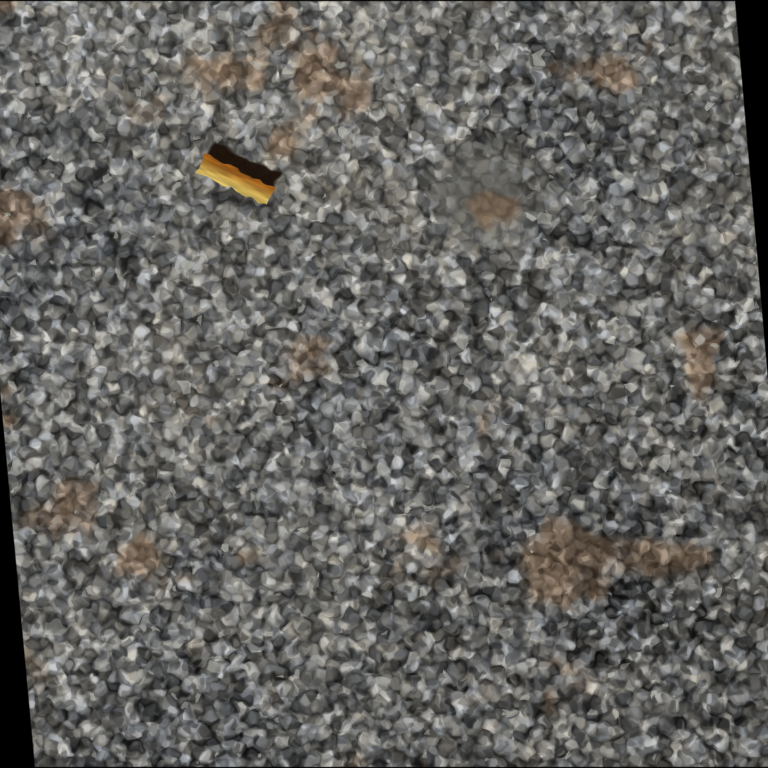
Reproduce this texture procedurally as a WebGL 2 fragment shader.

```glsl
#version 300 es
precision highp float;
// Worn grey asphalt with angular grains, pale stones, rust stains and a wood chip on a tilted slab.

uniform vec2 u_resolution;
out vec4 fragColor;

const vec3 STONE = vec3(0.70, 0.70, 0.67);
const vec3 RUST = vec3(0.50, 0.38, 0.27);
const vec3 DUST = vec3(0.42, 0.41, 0.37);
const vec3 BORDER = vec3(0.0);

vec3 hash3(vec2 p) {
    vec3 q = fract(p.xyx * vec3(0.1031, 0.1030, 0.0973));
    q += dot(q, q.yxz + 33.33);
    return fract((q.xxy + q.yzz) * q.zyx);
}

float valueNoise(vec2 p) {
    vec2 cell = floor(p), f = fract(p);
    f = f * f * (3.0 - 2.0 * f);
    float low = mix(hash3(cell).x, hash3(cell + vec2(1, 0)).x, f.x);
    float high = mix(hash3(cell + vec2(0, 1)).x, hash3(cell + vec2(1, 1)).x, f.x);
    return mix(low, high, f.y);
}

float fbm(vec2 p) {
    float sum = 0.0, amp = 0.533;
    for (int i = 0; i < 4; i++) {
        sum += amp * valueNoise(p);
        p = p * 2.03 + 17.3;
        amp *= 0.5;
    }
    return sum;
}

mat2 rotation(float a) {
    return mat2(cos(a), sin(a), -sin(a), cos(a));
}

// Soft Voronoi of randomly turned, stretched cells: x = tone, y = hue, z = distance.
vec3 grains(vec2 p, float sharpness) {
    vec2 cell = floor(p);
    vec3 sum = vec3(0.0);
    for (int y = -1; y <= 1; y++) {
        for (int x = -1; x <= 1; x++) {
            vec2 id = cell + vec2(x, y);
            vec3 place = hash3(id + 11.0), look = hash3(id + 257.0);
            vec2 d = rotation(6.283 * place.z) * (p - id - place.xy);
            d *= vec2(0.72, 1.0 + 0.5 * look.z);
            float w = exp(-sharpness * (abs(d.x) * 0.4 + length(d) * 0.7));
            sum += w * vec3(look.xy, 1.0);
        }
    }
    return vec3(sum.xy / sum.z, -log(sum.z) / sharpness);
}

// Coverage of scattered convex shards, at most one in each grid cell.
float shards(vec2 p, float density, float soft) {
    vec2 id = floor(p);
    vec3 place = hash3(id + 71.0), look = hash3(id + 139.0);
    vec2 d = fract(p) - mix(vec2(0.32), vec2(0.68), place.xy);
    float radius = mix(0.10, 0.25, look.x * look.x), dist = -1.0;
    for (int i = 0; i < 5; i++) {
        vec3 side = hash3(id + 31.0 * float(i) + 5.0);
        float a = 1.2566 * (float(i) + 0.7 * side.x) + 6.283 * place.z;
        dist = max(dist, dot(d, vec2(cos(a), sin(a))) - radius * mix(0.45, 1.0, side.y));
    }
    return step(look.y, density) * mix(0.5, 1.0, look.z) * smoothstep(soft, -soft, dist);
}

float boxDistance(vec2 p, vec2 halfSize) {
    vec2 d = abs(p) - halfSize;
    return length(max(d, 0.0)) + min(max(d.x, d.y), 0.0);
}

vec3 asphalt(vec2 uv, float pixel) {
    vec2 warp = vec2(valueNoise(uv * 95.0), valueNoise(uv * 95.0 + 43.0)) - 0.5;
    vec2 p = uv + warp * 0.007;
    vec3 coarse = grains(p * 72.0, 13.0), fine = grains(p * 138.0 + 300.0, 10.0);
    float broad = fbm(uv * 4.0 + 8.0) - 0.5;

    // Grain tone, darker in the gaps between grains
    float d = mix(coarse.x, fine.x, 0.42) - 0.5;
    float dusty = smoothstep(0.10, 0.03, length(uv - vec2(0.62, 0.74)) + 0.12 * broad);
    d *= 1.0 - 0.6 * dusty;
    float tone = 0.435 + 0.64 * d + 0.35 * d * d + 0.16 * broad;
    tone += 0.045 * (uv.y - uv.x) - 0.12 * smoothstep(0.25, 0.55, coarse.z);
    float hue = mix(coarse.y, fine.y, 0.4) - 0.5 + 0.6 * broad;
    vec3 color = tone * (vec3(1.0, 1.0, 0.98) + hue * vec3(0.07, 0.01, -0.10));

    // Dust, rust and pale stones
    color = mix(color, DUST * (0.9 + 0.6 * d), 0.45 * dusty);
    float stain = smoothstep(0.64, 0.80, fbm(uv * 11.0 + 51.0));
    color = mix(color, RUST * (0.65 + 1.5 * tone * 0.6), 0.5 * stain);
    float pale = shards(p * 19.0, 0.22 + 0.12 * (uv.y - uv.x), 19.0 * pixel);
    pale = max(pale, shards(p * 37.0 + 90.0, 0.24, 37.0 * pixel));
    return mix(color, STONE * (0.97 + 0.3 * d), 0.85 * pale);
}

// A tilted ochre chip and the dark shadow above it.
vec3 addChip(vec3 ground, vec2 uv, float pixel) {
    vec2 p = rotation(0.44) * (uv - vec2(0.307, 0.766));
    float rough = (valueNoise(uv * 110.0) - 0.5) * 0.006;
    float shadow = boxDistance(p - vec2(0.002, 0.020), vec2(0.047, 0.012)) + rough;
    float chip = boxDistance(p, vec2(0.051, 0.0125)) + rough;
    float fibre = valueNoise(p * vec2(60.0, 320.0) + 20.0);
    vec3 wood = mix(vec3(0.80, 0.69, 0.36), vec3(0.58, 0.35, 0.11), smoothstep(-0.010, 0.011, p.y));
    vec3 color = mix(ground, vec3(0.10, 0.06, 0.03), 0.95 * smoothstep(0.003, -0.003, shadow));
    return mix(color, wood * (0.85 + 0.3 * fibre), smoothstep(pixel, -pixel, chip));
}

void main() {
    vec2 uv = gl_FragCoord.xy / u_resolution;
    float pixel = 1.0 / min(u_resolution.x, u_resolution.y);
    vec3 color = addChip(asphalt(uv, pixel), uv, pixel);

    // Slanted slab sides and thin dark rims at top and bottom
    float left = uv.x - 0.0456 + 0.0926 * uv.y;
    float right = 0.957 + 0.087 * (1.0 - uv.y) - uv.x;
    float rim = min(uv.y, 1.0 - uv.y) - 0.0013;
    float inside = smoothstep(-pixel, pixel, min(min(left, right), rim));
    fragColor = vec4(mix(BORDER, color, inside), 1.0);
}
```
